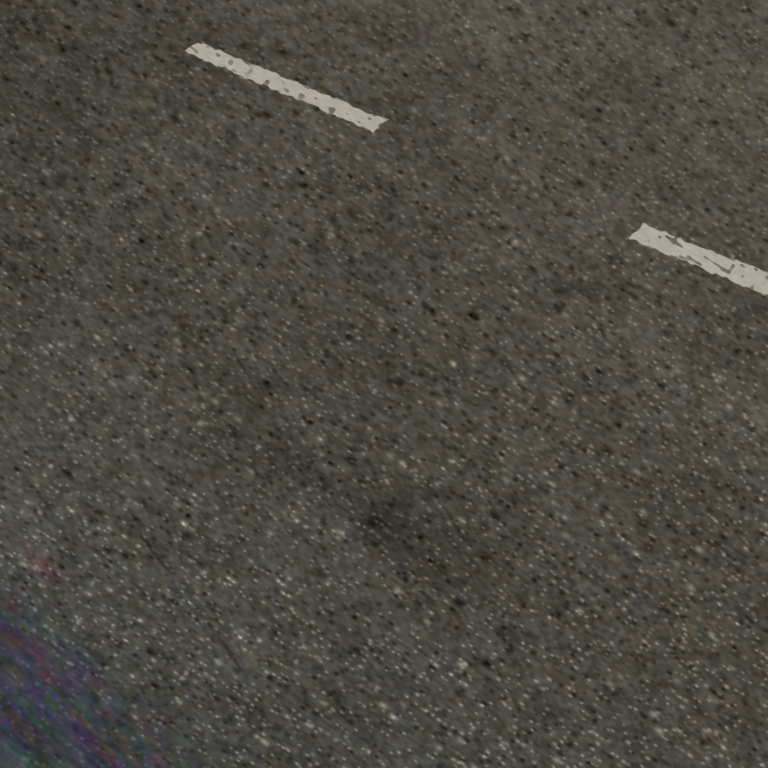
Write a WebGL 1 fragment shader that draws this texture.

```glsl
precision highp float;
// Worn asphalt seen at a slant, with two painted lane dashes and faint stains.
// Stretched value noise makes the grain, jittered cells scatter stones and pits,
// and a cool streaked veil covers the lower left corner.
uniform vec2 u_resolution;

#define ASPHALT vec3(0.288, 0.275, 0.246)
#define PAINT vec3(0.675, 0.660, 0.605)
#define VEIL vec3(0.235, 0.240, 0.268)
#define GRAIN_DIR vec2(0.83, -0.558)
#define CRACK_DIR vec2(0.56, -0.828)
#define GRAIN_GAIN 0.15
#define STONE_GAIN 0.30
#define PIT_GAIN 0.12
#define STREAK_GAIN 0.16
#define STAIN_GAIN 0.32

float hash(vec2 p) {
  vec3 h = fract(vec3(p.xyx) * 0.1031);
  h += dot(h, h.yzx + 33.33);
  return fract((h.x + h.y) * h.z);
}

float noise(vec2 p) {
  vec2 i = floor(p), f = fract(p);
  f = f * f * (3.0 - 2.0 * f);
  return mix(mix(hash(i), hash(i + vec2(1.0, 0.0)), f.x),
             mix(hash(i + vec2(0.0, 1.0)), hash(i + 1.0), f.x), f.y);
}

// Coordinates along and across a unit direction
vec2 align(vec2 p, vec2 dir) {
  return vec2(dot(p, dir), dot(p, vec2(-dir.y, dir.x)));
}

// Signed distance to the line through a and b, positive on its left
float leftOf(vec2 p, vec2 a, vec2 b) {
  vec2 e = normalize(b - a);
  return dot(p - a, vec2(-e.y, e.x));
}

// Convex quad with clockwise corners
float quad(vec2 p, vec2 a, vec2 b, vec2 c, vec2 d) {
  return max(max(leftOf(p, a, b), leftOf(p, b, c)),
             max(leftOf(p, c, d), leftOf(p, d, a)));
}

// Soft blob: centre in xy, radii along and across dir in zw
float spot(vec2 p, vec4 blob, vec2 dir) {
  vec2 q = align(p - blob.xy, dir) / blob.zw;
  return exp(-dot(q, q));
}

// One elongated fleck in some cells of a jittered grid
float flecks(vec2 q, float cells, float chance, float size) {
  vec2 g = q * cells, id = floor(g);
  vec2 jitter = 0.3 + 0.4 * vec2(hash(id + 11.7), hash(id + 47.1));
  vec2 d = (fract(g) - jitter) / (size * vec2(1.4, 0.8));
  return step(hash(id + 83.9), chance) * (0.35 + 0.65 * hash(id + 5.3)) * exp(-dot(d, d));
}

// Dark stains and cracks
float stains(vec2 p) {
  p += 0.012 * (vec2(noise(p * 70.0), noise(p * 70.0 + 40.0)) - 0.5);
  float s = 0.75 * spot(p, vec4(0.502, 0.316, 0.052, 0.028), GRAIN_DIR);
  s += 0.50 * spot(p, vec4(0.420, 0.366, 0.036, 0.015), GRAIN_DIR);
  s += 0.48 * spot(p, vec4(0.368, 0.410, 0.030, 0.018), GRAIN_DIR);
  s += 0.48 * spot(p, vec4(0.567, 0.250, 0.034, 0.012), GRAIN_DIR);
  s += 0.75 * spot(p, vec4(0.742, 0.623, 0.034, 0.008), vec2(0.93, -0.368));
  s += 0.50 * spot(p, vec4(0.715, 0.076, 0.036, 0.015), GRAIN_DIR);
  s += 0.55 * spot(p, vec4(0.098, 0.940, 0.026, 0.008), vec2(0.98, -0.199));
  s += 0.80 * spot(p, vec4(0.098, 0.824, 0.019, 0.004), GRAIN_DIR);
  s += 0.80 * spot(p, vec4(0.012, 0.656, 0.020, 0.005), GRAIN_DIR);
  s += 0.90 * spot(p, vec4(0.415, 0.668, 0.012, 0.005), GRAIN_DIR);
  s += 1.10 * spot(p, vec4(0.092, 0.689, 0.009, 0.005), GRAIN_DIR);
  s += 1.30 * spot(p, vec4(0.303, 0.434, 0.008, 0.005), GRAIN_DIR);
  s += 1.20 * spot(p, vec4(0.864, 0.205, 0.015, 0.005), GRAIN_DIR);
  s += spot(p, vec4(0.198, 0.288, 0.050, 0.003), CRACK_DIR);
  s += spot(p, vec4(0.298, 0.152, 0.042, 0.004), CRACK_DIR);
  return min(s, 2.0);
}

void main() {
  vec2 p = gl_FragCoord.xy / u_resolution;
  float px = 1.0 / u_resolution.y;
  vec2 q = align(p, GRAIN_DIR) + 7.0;
  // Broad light: warm and pale at upper right, greyer at lower left
  vec3 col = ASPHALT + vec3(0.045, 0.036, 0.030) * smoothstep(0.75, 1.9, p.x + p.y);
  col -= 0.018 * (1.0 - smoothstep(0.0, 0.45, length(p - vec2(0.0, 1.0))));
  col += vec3(-0.006, 0.003, 0.009) * (1.0 - smoothstep(0.15, 0.75, p.x * 0.7 + p.y));
  col += 0.02 * spot(p, vec4(0.0, 0.38, 0.22, 0.13), GRAIN_DIR);
  col += 0.03 * (noise(q * vec2(6.0, 11.0)) + noise(q * vec2(17.0, 29.0)) - 1.0);
  // Fine grain with warm and cool variation
  float grain = 0.6 * noise(q * vec2(150.0, 270.0)) + 0.4 * noise(q * vec2(75.0, 125.0)) - 0.5;
  float tint = noise(q * vec2(70.0, 110.0) + 90.0) - 0.5;
  vec3 surface = GRAIN_GAIN * grain + tint * vec3(0.022, 0.004, -0.018);
  // Pale stones and dark pits, larger toward the viewer
  float near = 1.0 - p.y;
  for (int i = 0; i < 3; i++) {
    float k = float(i);
    vec2 cell = q + k * vec2(3.17, 5.71);
    float stone = flecks(cell, 125.0 - 34.0 * k, 0.24 - 0.095 * k, 0.20 + 0.06 * near);
    surface += stone * STONE_GAIN * mix(0.45, 0.9, near) * vec3(1.0, 0.98, 0.88);
    surface -= PIT_GAIN * flecks(cell + 13.3, 95.0 - 27.0 * k, 0.25 - 0.09 * k, 0.25);
  }
  col = (col + surface) * (1.0 - STAIN_GAIN * stains(p));
  // Coloured streaks in the corner veil
  float veil = smoothstep(-0.03, 0.13, 0.285 - p.y - 0.93 * p.x + 0.04 * tint);
  vec2 s = align(p, vec2(0.77, -0.638)) * vec2(32.0, 120.0) + 300.0;
  vec3 streak = vec3(noise(s), noise(s + 51.0), noise(s + 97.0)) - 0.5;
  streak += 0.5 * noise(s * 1.9 + 140.0) - 0.25;
  col = mix(col, VEIL + 0.35 * surface + STREAK_GAIN * streak * vec3(0.8, 0.65, 0.8), 0.9 * veil);
  col += vec3(0.07, -0.014, 0.02) * spot(p, vec4(0.055, 0.262, 0.022, 0.012), GRAIN_DIR);
  // Lane dashes with ragged edges and chipped paint
  float dash = min(
    quad(p, vec2(0.238, 0.934), vec2(0.258, 0.946), vec2(0.503, 0.844), vec2(0.485, 0.829)),
    quad(p, vec2(0.818, 0.690), vec2(0.837, 0.709), vec2(1.05, 0.625), vec2(1.05, 0.594)));
  dash += 0.004 * (noise(p * 150.0) - 0.5);
  float paint = 1.0 - smoothstep(-1.2 * px, 1.2 * px, dash);
  float chips = smoothstep(0.7, 0.88, noise(q * vec2(110.0, 170.0) + 210.0));
  paint *= 1.0 - chips * (0.35 + 0.5 * noise(p * 24.0));
  col = mix(col, PAINT + 0.07 * grain, paint);
  gl_FragColor = vec4(clamp(col, 0.0, 1.0), 1.0);
}
```
